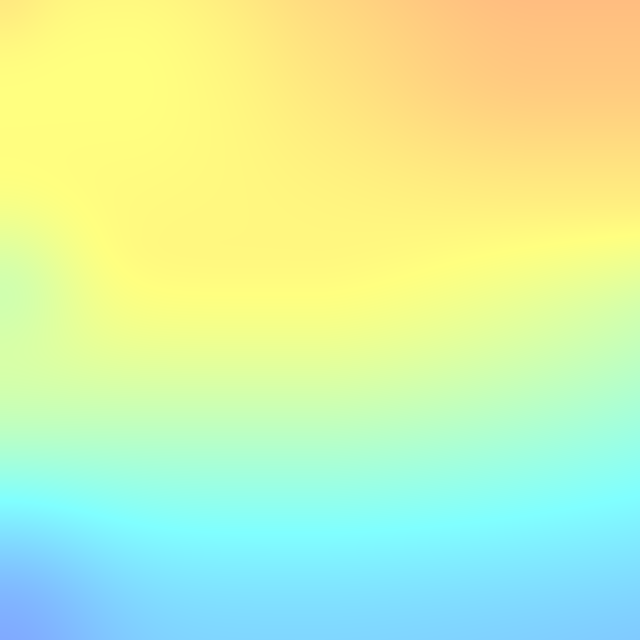
Write a WebGL 1 fragment shader that draws this background.

```glsl
precision highp float;

uniform vec2 u_resolution;

#define PASTEL 0.5
#define BAND_START 0.375
#define BAND_END 1.05
#define BAND_RISE 1.4
#define ORANGE_DEPTH 0.29
#define RIGHT_LIFT 0.32
#define YELLOW_LIFT 0.18
#define CORNER_DIP 0.12
#define LEFT_LIFT 0.38
#define BLUE_LIFT 0.35

// Soft bell: 1 at zero, falling off over the given width
float bell(float offset, float width) {
    float k = offset / width;
    return exp(-k * k);
}

float fadeOut(float start, float end, float value) {
    return 1.0 - smoothstep(start, end, value);
}

// Pastel ramp: 0 red, 1 yellow, 2 cyan, 3 blue
vec3 pastelRamp(float tone) {
    vec3 pure = vec3(2.0 - tone, min(tone, 3.0 - tone), tone - 1.0);
    return mix(vec3(PASTEL), vec3(1.0), clamp(pure, 0.0, 1.0));
}

// Main change of tone from the top edge downwards
float verticalTone(float depth) {
    float remaining = 1.0 - min(depth / BAND_START, 1.0);
    float upper = 0.94 - 0.17 * remaining * remaining;
    return upper + BAND_RISE * smoothstep(BAND_START, BAND_END, depth);
}

// Warm top and raised green band on the right
float rightTone(float x, float depth) {
    float orange = smoothstep(0.35, 0.85, x) * fadeOut(0.1, 0.42, depth);
    float bend = pow(max(2.0 * x - 1.0, 0.0), 1.5);
    float band = smoothstep(0.3, 0.5, depth) * (1.0 - 0.7 * smoothstep(0.5, 0.95, depth));
    return RIGHT_LIFT * bend * band - ORANGE_DEPTH * orange;
}

// Yellow pool, warm corner, green swell and blue corner on the left
float leftTone(float x, float depth) {
    float yellow = fadeOut(0.2, 0.5, x) * fadeOut(0.0, 0.4, depth);
    float corner = bell(length(vec2(x, depth)), 0.08);
    float green = bell(x, 0.13) * bell(depth - 0.44, 0.11);
    float blue = bell(x, 0.17) * smoothstep(0.65, 0.95, depth);
    return YELLOW_LIFT * yellow - CORNER_DIP * corner + LEFT_LIFT * green + BLUE_LIFT * blue;
}

void main() {
    vec2 uv = gl_FragCoord.xy / u_resolution;
    float depth = 1.0 - uv.y;
    float tone = verticalTone(depth) + rightTone(uv.x, depth) + leftTone(uv.x, depth);
    gl_FragColor = vec4(pastelRamp(tone), 1.0);
}
```
